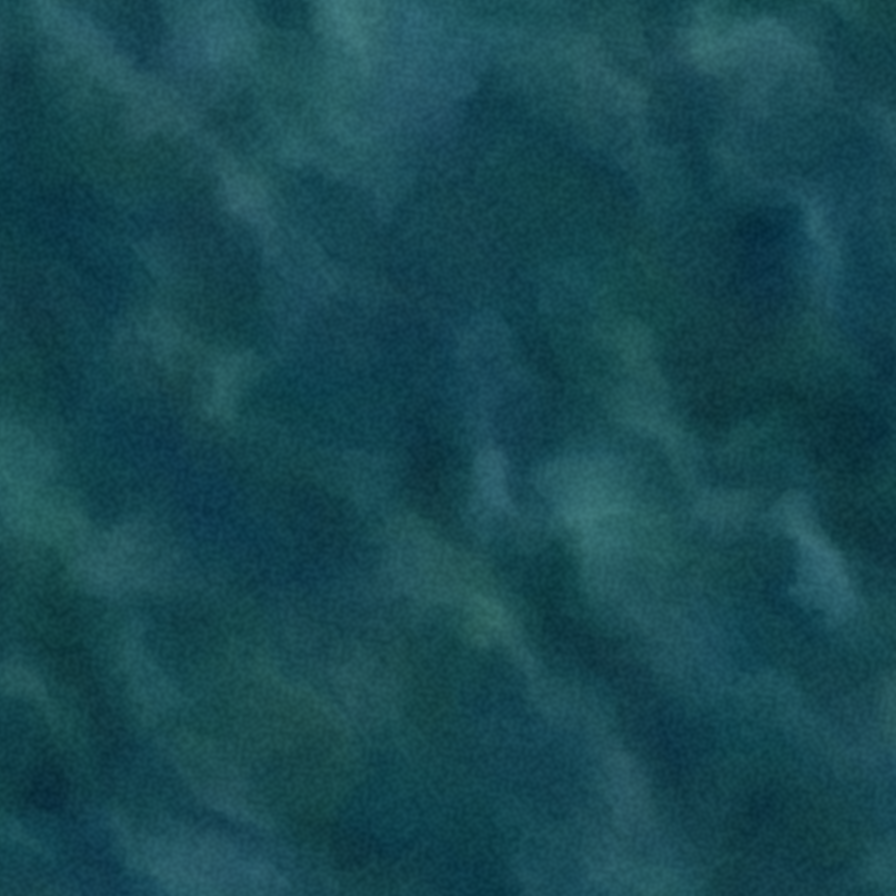
Write a WebGL 2 fragment shader that draws this texture.

```glsl
#version 300 es
precision highp float;
// Deep teal mottled surface: soft diagonal folds, a pale glow and fine grain.

uniform vec2 u_resolution;
out vec4 fragColor;

// Palette
const vec3 DEEP = vec3(0.042, 0.195, 0.245);
const vec3 MID = vec3(0.079, 0.274, 0.310);
const vec3 PALE = vec3(0.240, 0.460, 0.485);
const vec3 BLUE_SHIFT = vec3(-0.004, -0.010, 0.014);
const vec3 WARM_SHIFT = vec3(0.011, 0.001, -0.002);
const float HUE_CONTRAST = 2.1;

// Clouds and folds
const float STREAK_ANGLE = -0.78;
const float STREAK_STRETCH = 0.70;
const float CLOUD_SCALE = 4.4;
const float CLOUD_CONTRAST = 1.85;
const float CLOUD_GAIN = 0.58;
const float WARP_AMOUNT = 0.05;
const float FOLD_SCALE = 12.0;
const float FOLD_OFFSET = 0.030;
const float FOLD_CONTRAST = 1.7;
const float DAB_SCALE = 10.0;
const float DAB_DEPTH = 1.1;

// Glow and grain
const vec2 GLOW_CENTER = vec2(0.31, 0.96);
const vec2 GLOW_RADIUS = vec2(0.19, 0.22);
const float GLOW_STRENGTH = 1.9;
const float TONE_BIAS = -0.06;
const float GRAIN_SCALE = 165.0;
const float GRAIN_STRENGTH = 0.050;

const float TAU = 6.28319;

float hash(vec2 p) {
    return fract(sin(dot(p, vec2(127.1, 311.7))) * 43758.5453);
}

// Dot product of a random unit gradient with the offset from its cell corner
float cornerSlope(vec2 cell, vec2 offset) {
    float angle = TAU * hash(cell);
    return dot(vec2(cos(angle), sin(angle)), offset);
}

// Gradient noise centred on zero
float noise(vec2 p) {
    vec2 i = floor(p);
    vec2 f = p - i;
    vec2 u = f * f * f * (f * (f * 6.0 - 15.0) + 10.0);
    vec2 e = vec2(1.0, 0.0);
    float low = mix(cornerSlope(i, f), cornerSlope(i + e.xy, f - e.xy), u.x);
    float high = mix(cornerSlope(i + e.yx, f - e.yx), cornerSlope(i + e.xx, f - e.xx), u.x);
    return mix(low, high, u.y);
}

float fbm(vec2 p) {
    float sum = 0.0;
    float weight = 1.0;
    for (int octave = 0; octave < 5; octave++) {
        sum += weight * noise(p);
        p = p * 2.03 + vec2(17.3, 9.1);
        weight *= CLOUD_GAIN;
    }
    return sum;
}

// Rotates into streak axes and lengthens features along the streaks
vec2 toStreaks(vec2 p) {
    float c = cos(STREAK_ANGLE);
    float s = sin(STREAK_ANGLE);
    return vec2(STREAK_STRETCH * (c * p.x + s * p.y), c * p.y - s * p.x);
}

// Light on one flank of each fold, shade on the other
float foldRelief(vec2 q) {
    vec2 across = vec2(0.008, FOLD_OFFSET);
    float relief = noise((q + across) * FOLD_SCALE) - noise((q - across) * FOLD_SCALE);
    float patches = smoothstep(-0.30, 0.35, noise(q * 3.7 + 41.0));
    return relief * patches;
}

void main() {
    vec2 p = gl_FragCoord.xy / u_resolution;

    // Warped streak coordinates
    vec2 warp = WARP_AMOUNT * vec2(fbm(p * 5.0 + 5.2), fbm(p * 5.0 + 31.7));
    vec2 q = toStreaks(p + warp);

    // Tone: clouds, folds, dark dabs and the glow
    vec2 glowOffset = (p + 1.6 * warp - GLOW_CENTER) / GLOW_RADIUS;
    float tone = TONE_BIAS + CLOUD_CONTRAST * fbm(q * CLOUD_SCALE + 11.0);
    tone += FOLD_CONTRAST * foldRelief(q);
    tone -= DAB_DEPTH * smoothstep(0.20, 0.60, noise(q * DAB_SCALE + 53.0));
    tone += GLOW_STRENGTH * exp(-dot(glowOffset, glowOffset));

    vec3 color = mix(DEEP, MID, clamp(0.5 * tone + 1.0, 0.0, 1.0));
    color = mix(color, PALE, clamp(0.4 * tone, 0.0, 1.0));

    // Drifting hue between blue, green and a greyer teal
    color += BLUE_SHIFT * HUE_CONTRAST * fbm(q * 4.6 + 63.0);
    color += WARM_SHIFT * HUE_CONTRAST * fbm(q * 6.0 + 87.0);

    // Fine and medium grain
    vec2 g = p * mat2(0.8, 0.6, -0.6, 0.8) * GRAIN_SCALE;
    float grain = noise(g) + 0.5 * noise(g * 0.47 + 7.0);
    color += GRAIN_STRENGTH * grain * vec3(0.8, 1.0, 1.0);

    fragColor = vec4(clamp(color, 0.0, 1.0), 1.0);
}
```
